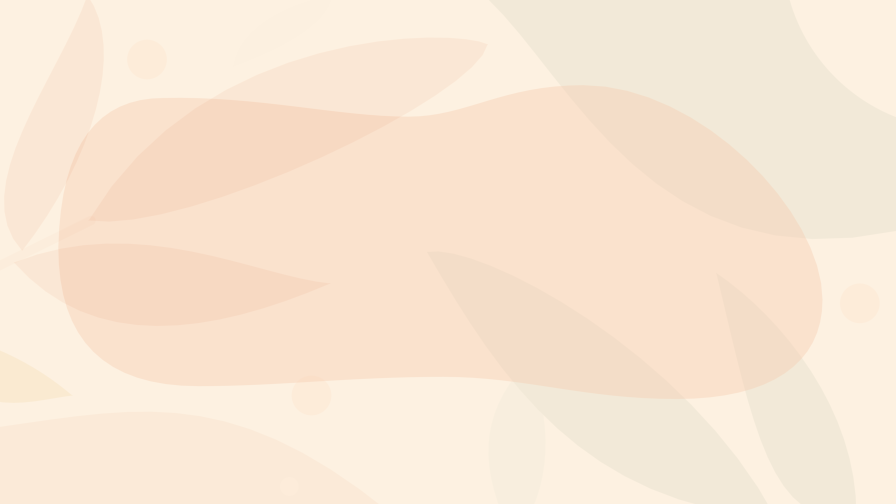
A Shadertoy shader for this background:

```glsl
// Soft botanical backdrop: a translucent peach blob over cream, with sage and
// blush leaves. Each outline is a closed chain of cubic curves, turned into a
// signed distance and layered as flat tints. Canvas height is 4.32 units.

// Adds one cubic edge to a path: x = squared distance, y = inside sign
void edge(vec2 p, vec2 a, vec2 b, vec2 c, vec2 d, inout vec2 path) {
    vec2 start = a;
    for (int i = 1; i <= 16; i++) {
        float t = float(i) / 16.0, u = 1.0 - t;
        vec2 end = u*u*u*a + 3.0*u*u*t*b + 3.0*u*t*t*c + t*t*t*d;
        vec2 e = end - start, w = p - start;
        vec2 away = w - e * clamp(dot(w, e) / dot(e, e), 0.0, 1.0);
        path.x = min(path.x, dot(away, away));
        bvec3 side = bvec3(p.y >= start.y, p.y < end.y, e.x*w.y > e.y*w.x);
        if (all(side) || all(not(side))) path.y = -path.y;
        start = end;
    }
}

float signedDistance(vec2 path) {
    return path.y * sqrt(path.x);
}

// Leaf from a to d and back again, with two handles on each side
float leaf(vec2 p, vec2 a, vec2 b, vec2 c, vec2 d, vec2 e, vec2 f) {
    vec2 path = vec2(1e4, 1.0);
    edge(p, a, b, c, d, path);
    edge(p, d, e, f, a, path);
    return signedDistance(path);
}

float blob(vec2 p) {
    vec2 path = vec2(1e4, 1.0);
    vec2 left = vec2(0.5, 2.2), shoulder = vec2(1.4, 3.48), dip = vec2(3.5, 3.32);
    vec2 crest = vec2(5.0, 3.59), right = vec2(7.05, 1.75), belly = vec2(5.8, 0.9);
    vec2 arch = vec2(3.8, 1.09), foot = vec2(1.7, 1.01);
    edge(p, left, vec2(0.52, 3.1), vec2(0.85, 3.48), shoulder, path);
    edge(p, shoulder, vec2(2.2, 3.5), vec2(2.9, 3.32), dip, path);
    edge(p, dip, vec2(4.0, 3.32), vec2(4.3, 3.59), crest, path);
    edge(p, crest, vec2(6.0, 3.59), vec2(7.05, 2.5), right, path);
    edge(p, right, vec2(7.05, 1.2), vec2(6.6, 0.9), belly, path);
    edge(p, belly, vec2(5.0, 0.9), vec2(4.5, 1.09), arch, path);
    edge(p, arch, vec2(3.0, 1.09), vec2(2.4, 1.01), foot, path);
    edge(p, foot, vec2(0.9, 1.01), vec2(0.5, 1.4), left, path);
    return signedDistance(path);
}

float cover(float d) {
    float soft = 3.2 / iResolution.y;
    return 1.0 - smoothstep(-soft, soft, d);
}

void mainImage(out vec4 fragColor, in vec2 fragCoord) {
    vec2 p = fragCoord * 4.32 / iResolution.y;
    vec3 sage = vec3(0.949, 0.914, 0.847), blush = vec3(0.99, 0.959, 0.945);
    vec3 color = vec3(0.992, 0.945, 0.882);

    // Pale dots and faint leaves
    float dots = min(length(p - vec2(1.26, 3.81)), length(p - vec2(7.37, 1.72)));
    dots = min(dots, length(p - vec2(2.67, 0.93))) - 0.17;
    color = mix(color, vec3(0.992, 0.925, 0.851), cover(dots));
    float faint = leaf(p, vec2(2.0, 3.75), vec2(2.05, 4.1), vec2(2.5, 4.3),
        vec2(2.85, 4.36), vec2(2.8, 4.1), vec2(2.4, 3.9));
    color *= 1.0 - 0.005 * cover(faint);
    float reed = leaf(p, vec2(4.5, 1.2), vec2(4.1, 0.75), vec2(4.1, 0.3),
        vec2(4.4, -0.3), vec2(4.75, 0.1), vec2(4.75, 0.8));
    color = mix(color, vec3(0.973, 0.935, 0.871), cover(reed));

    // Ground mound and yellow leaf at the lower left
    float mound = leaf(p, vec2(-0.3, 0.62), vec2(1.1, 0.8), vec2(1.9, 1.1),
        vec2(3.35, -0.08), vec2(2.0, -2.0), vec2(-2.0, -2.0));
    color = mix(color, vec3(0.984, 0.918, 0.847), cover(mound));
    color += 0.008 * cover(length(p - vec2(2.48, 0.15)) - 0.08);
    float yellow = leaf(p, vec2(-0.8, 1.55), vec2(-0.1, 1.42), vec2(0.3, 1.2),
        vec2(0.62, 0.93), vec2(0.2, 0.88), vec2(-0.3, 0.65));
    color = mix(color, vec3(0.98, 0.918, 0.82), cover(yellow));

    // Sage sweep in the corner, cut by a circle, and two sage leaves
    float sweep = leaf(p, vec2(4.18, 4.33), vec2(4.9, 3.65), vec2(5.6, 1.9),
        vec2(7.68, 2.34), vec2(10.0, 2.5), vec2(6.0, 8.0));
    sweep = max(sweep, 1.53 - length(p - vec2(8.24, 4.74)));
    float longLeaf = leaf(p, vec2(3.66, 2.16), vec2(4.1, 2.25), vec2(5.9, 1.3),
        vec2(6.65, -0.12), vec2(5.0, 0.0), vec2(4.3, 1.05));
    float sideLeaf = leaf(p, vec2(6.14, 1.98), vec2(6.7, 1.6), vec2(7.35, 0.8),
        vec2(7.34, -0.1), vec2(6.6, -0.25), vec2(6.45, 0.7));
    color = mix(color, sage, cover(min(sweep, min(longLeaf, sideLeaf))));

    // Translucent central blob
    color = mix(color, vec3(0.961, 0.796, 0.686), 0.4 * cover(blob(p)));

    // Blush sprig: three leaves and a thin stem
    float tall = leaf(p, vec2(0.75, 4.36), vec2(1.08, 3.9), vec2(0.8, 2.95),
        vec2(0.19, 2.17), vec2(-0.3, 2.7), vec2(0.5, 3.65));
    float wide = leaf(p, vec2(4.18, 3.94), vec2(3.9, 4.08), vec2(1.75, 4.1),
        vec2(0.76, 2.43), vec2(1.6, 2.3), vec2(4.1, 3.5));
    float low = leaf(p, vec2(2.83, 1.89), vec2(2.2, 1.95), vec2(1.2, 2.5),
        vec2(0.12, 2.07), vec2(0.8, 1.3), vec2(1.8, 1.45));
    color *= mix(vec3(1.0), blush, cover(min(tall, min(wide, low))));
    vec2 along = vec2(0.83, 0.41), w = p - vec2(-0.05, 2.02);
    float stem = length(w - along * clamp(dot(w, along) / dot(along, along), 0.0, 1.0)) - 0.04;
    color *= mix(vec3(1.0), vec3(0.997, 0.985, 0.978), cover(stem));

    fragColor = vec4(color, 1.0);
}
```
